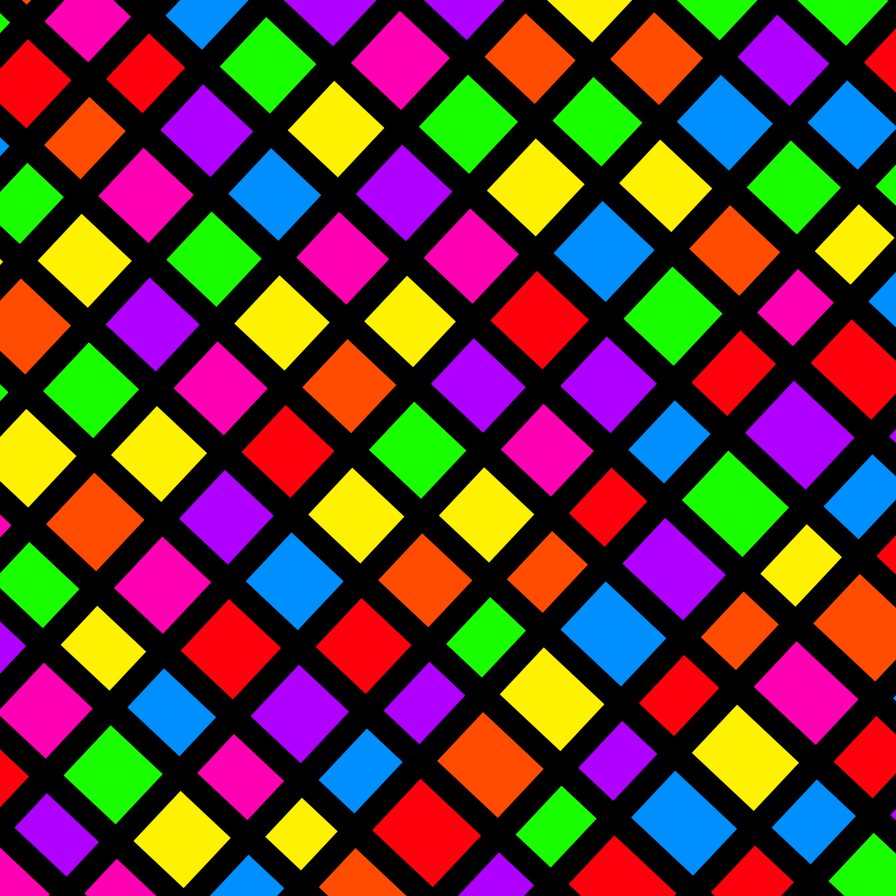
Reproduce this pattern procedurally as a Shadertoy shader.

```glsl
// A slanted lattice of bright diamonds separated by straight black bars.
// Two perpendicular families of unevenly spaced bars cut the plane into cells;
// each cell takes one of seven flat colours, and cells sharing a side differ.

const int BAR_COUNT = 16;
const float BAR_HALF_WIDTH = 0.0136;
const vec2 SLANT = vec2(0.729, 0.684); // unit direction across the first bars

// Bar centres along each lattice axis, in canvas heights
const float FALLING_BARS[BAR_COUNT] = float[BAR_COUNT](
    -0.047, 0.039, 0.133, 0.216, 0.320, 0.424, 0.528, 0.630,
    0.737, 0.841, 0.923, 1.043, 1.124, 1.246, 1.333, 1.440);
const float RISING_BARS[BAR_COUNT] = float[BAR_COUNT](
    -0.691, -0.595, -0.503, -0.404, -0.310, -0.203, -0.100, -0.003,
    0.098, 0.197, 0.299, 0.405, 0.492, 0.596, 0.676, 0.780);

const vec3 PALETTE[7] = vec3[7](
    vec3(1.00, 0.00, 0.05),  // red
    vec3(1.00, 0.95, 0.00),  // yellow
    vec3(0.69, 0.00, 1.00),  // purple
    vec3(1.00, 0.30, 0.00),  // orange
    vec3(0.00, 0.56, 1.00),  // blue
    vec3(1.00, 0.00, 0.70),  // magenta
    vec3(0.10, 1.00, 0.00)); // green

float hash(vec2 cell) {
    vec3 q = fract(vec3(cell.xyx) * 0.1031);
    q += dot(q, q.yzx + 33.33);
    return fract((q.x + q.y) * q.z);
}

// Returns (distance to the nearest bar centre, index of the gap)
vec2 locateGap(float position, float bars[BAR_COUNT]) {
    float nearest = 1.0;
    float index = 0.0;
    for (int i = 0; i < BAR_COUNT; i++) {
        nearest = min(nearest, abs(position - bars[i]));
        index += step(bars[i], position);
    }
    return vec2(nearest, index);
}

// Steps of 2 and 3 plus a random 0 or 1 keep adjoining cells distinct
vec3 cellColour(vec2 cell) {
    float shift = floor(2.0 * hash(cell));
    return PALETTE[int(mod(dot(cell, vec2(2.0, 3.0)) + shift, 7.0))];
}

void mainImage(out vec4 fragColor, in vec2 fragCoord) {
    // Rotate into lattice axes, measured from the top left corner
    vec2 p = fragCoord / iResolution.y;
    p.y = 1.0 - p.y;
    vec2 falling = locateGap(dot(p, SLANT), FALLING_BARS);
    vec2 rising = locateGap(dot(p, vec2(-SLANT.y, SLANT.x)), RISING_BARS);

    // Diamond coverage with a one pixel soft edge
    float softness = 0.7 / iResolution.y;
    vec2 inset = vec2(falling.x, rising.x) - BAR_HALF_WIDTH;
    vec2 coverage = smoothstep(-softness, softness, inset);

    vec3 colour = cellColour(vec2(falling.y, rising.y)) * coverage.x * coverage.y;
    fragColor = vec4(colour, 1.0);
}
```
